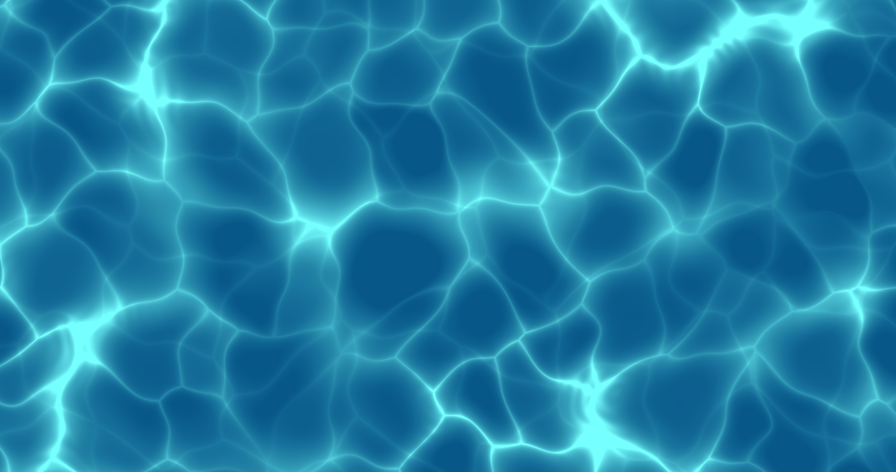
Write a Shadertoy shader that draws this texture.

```glsl
const float CELLS_PER_HEIGHT = 5.4;
const float JITTER = 0.86;         // scatter of the cell centres
const float SIZE_SPREAD = 0.24;    // difference in cell radius
const float LINE_WIDTH = 0.036;    // bright filaments, in cell units
const float LINE_SOFTNESS = 0.012;
const float HAZE_GAIN = 3.4;       // glow gathering between the cells
const float VEIL_GAIN = 1.3;       // fainter second sheet of cells
const float TONE_GAIN = 1.3;       // difference in shade between cells
const float WRINKLE_GAIN = 0.4;
const float BASE_LEVEL = -1.2;

const vec3 WATER[6] = vec3[6](
    vec3(0.05, 0.38, 0.56),
    vec3(0.10, 0.46, 0.62),
    vec3(0.16, 0.55, 0.67),
    vec3(0.22, 0.65, 0.75),
    vec3(0.31, 0.78, 0.84),
    vec3(0.42, 0.95, 0.96));

vec3 hash3(vec2 p) {
    vec3 q = vec3(dot(p, vec2(127.1, 311.7)),
                  dot(p, vec2(269.5, 183.3)),
                  dot(p, vec2(419.2, 371.9)));
    return fract(sin(q) * 43758.5);
}

// Bends the cell walls with layered sines
vec2 ripple(vec2 p) {
    p += 0.16 * sin(1.7 * p.yx + vec2(0.4, 2.1));
    p += 0.07 * sin(4.1 * p.yx + vec2(3.0, 0.9));
    p += 0.03 * sin(9.3 * p.yx + vec2(1.2, 4.4));
    return p;
}

// Slow variation of brightness, 0 to 1
float drift(vec2 p) {
    float s = sin(1.1 * p.x + 1.6 * sin(0.7 * p.y + 0.5));
    s += sin(1.5 * p.y - 0.8 * p.x + 1.3 * sin(0.9 * p.x));
    return 0.5 + 0.25 * s;
}

// x: distance to the nearest centre, y: gap to the second, z: blended cell shade
vec3 cellular(vec2 p) {
    vec2 home = floor(p);
    float nearest = 9.0, second = 9.0;
    float shade = 0.0, total = 0.0;
    for (int j = -2; j <= 2; j++)
    for (int i = -2; i <= 2; i++) {
        vec2 id = home + vec2(i, j);
        vec3 h = hash3(id);
        vec2 centre = id + 0.5 + JITTER * (h.xy - 0.5);
        float d = length(p - centre) + SIZE_SPREAD * (h.z - 0.5);
        second = min(second, max(nearest, d));
        nearest = min(nearest, d);
        float weight = exp(-17.0 * d);
        shade += weight * fract(h.z * 7.3);
        total += weight;
    }
    return vec3(nearest, second - nearest, shade / total);
}

float filament(float gap) {
    float g = sqrt(gap * gap + LINE_SOFTNESS * LINE_SOFTNESS);
    return LINE_WIDTH / (LINE_WIDTH + g);
}

vec3 waterColor(float level) {
    level = clamp(level, -0.45, 5.4);
    int i = clamp(int(level), 0, 4);
    return mix(WATER[i], WATER[i + 1], level - float(i));
}

void mainImage(out vec4 fragColor, in vec2 fragCoord) {
    vec2 p = CELLS_PER_HEIGHT * fragCoord / iResolution.y;
    vec2 q = ripple(p);
    float glow = drift(p);

    // Main net and a larger, fainter one behind it
    vec3 net = cellular(q + 3.0);
    vec3 veil = cellular(0.83 * ripple(p.yx + 5.7) + 21.0);

    float haze = smoothstep(0.25, 0.92, net.x) * mix(0.55, 1.5, glow);
    float level = BASE_LEVEL + HAZE_GAIN * haze + TONE_GAIN * net.z;
    level += VEIL_GAIN * smoothstep(0.25, 0.9, veil.x);

    // Sharp light along the walls
    level += mix(0.4, 4.4, glow) * filament(net.y);
    level += 0.8 * filament(veil.y);

    // Fine curved wrinkles in the brightest pools
    float pool = smoothstep(0.45, 0.75, net.x) * smoothstep(0.45, 0.8, glow);
    float wrinkle = sin(38.0 * veil.x + 3.0 * sin(4.0 * q.x + 2.0 * q.y));
    level += WRINKLE_GAIN * pool * wrinkle;

    fragColor = vec4(waterColor(level), 1.0);
}
```
